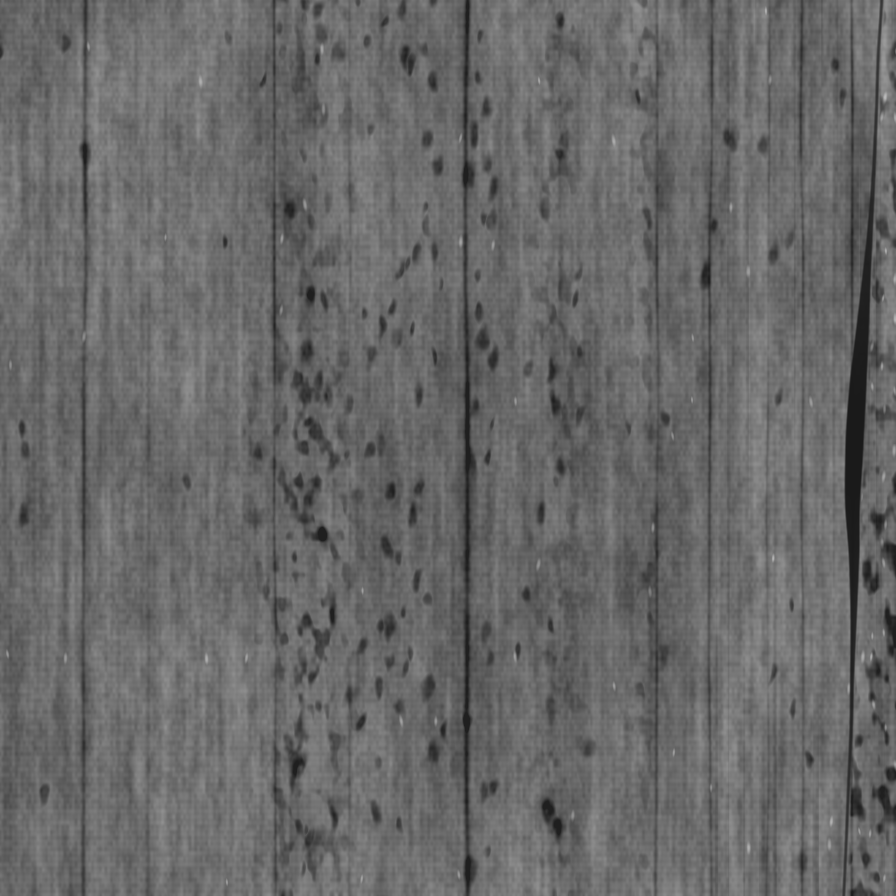
This texture is drawn by a WebGL 2 fragment shader. Its source:

```glsl
#version 300 es
precision highp float;
// Weathered grey boards with vertical grain, dark seams, mildew spots and a
// split near the right edge. Stretched value noise makes the grain; jittered
// cells scatter spots and flecks; gaussian profiles cut the seams.

#define BASE_TONE 0.424
#define MOTTLE 0.11
#define STREAKS 0.11
#define FINE_GRAIN 0.11
#define WEAVE 0.007
#define WEAVE_FREQ 150.0
#define MILDEW_DEPTH 0.15
#define SPOT_DEPTH 0.22
#define FLECK_GAIN 0.20
#define SPLIT_TONE 0.10

uniform vec2 u_resolution;
out vec4 fragColor;

// Each seam: position, half width, depth
const vec3 SEAMS[10] = vec3[10](
    vec3(0.094, 0.0024, 0.15), vec3(0.165, 0.0024, 0.04),
    vec3(0.307, 0.0018, 0.13), vec3(0.390, 0.0018, 0.05),
    vec3(0.521, 0.0028, 0.25), vec3(0.733, 0.0020, 0.13),
    vec3(0.793, 0.0018, 0.11), vec3(0.857, 0.0015, 0.06),
    vec3(0.895, 0.0018, 0.12), vec3(0.951, 0.0018, 0.15));

float hash(vec2 p) {
    return fract(sin(dot(p, vec2(127.1, 311.7))) * 43758.5453);
}

float noise(vec2 p) {
    vec2 i = floor(p), f = fract(p);
    f = f * f * (3.0 - 2.0 * f);
    return mix(mix(hash(i), hash(i + vec2(1, 0)), f.x),
               mix(hash(i + vec2(0, 1)), hash(i + vec2(1, 1)), f.x), f.y);
}

// Noise centred on zero
float grain(vec2 p, vec2 freq) {
    return noise(p * freq + freq.yx) - 0.5;
}

float band(float x, float centre, float width) {
    float d = (x - centre) / width;
    return exp(-d * d);
}

// Chance of a large spot at a given place, clustered along the boards
float spotChance(vec2 p) {
    float chance = 0.38 * band(p.x, 0.45, 0.045) + 0.6 * band(p.x, 0.543, 0.01)
                 + 0.32 * band(p.x, 0.345, 0.03) + 0.28 * band(p.x, 0.63, 0.02)
                 + 0.12 * band(p.x, 0.725, 0.02) + 0.02;
    return chance * (0.35 + 1.3 * noise(p * vec2(14.0, 7.0) + 3.0));
}

// Elongated soft spots, one candidate per cell
float darkSpots(vec2 p) {
    vec2 cells = vec2(48.0, 30.0);
    p += vec2(0.006, 0.012) * vec2(grain(p, vec2(110.0, 60.0)), grain(p, vec2(90.0, 50.0)));
    vec2 home = floor(p * cells);
    float cover = 0.0;
    for (int j = -1; j <= 1; j++)
    for (int i = -1; i <= 1; i++) {
        vec2 id = home + vec2(i, j);
        vec2 centre = (id + vec2(hash(id + 5.3), hash(id + 9.1))) / cells;
        vec2 size = vec2(0.0065, 0.014) * (0.55 + 0.6 * hash(id + 2.7));
        vec2 d = p - centre;
        d.x -= d.y * 0.3 * (hash(id + 4.4) - 0.3);
        float present = step(hash(id + 7.9), spotChance(centre));
        float strength = 0.6 + 0.4 * hash(id + 1.6);
        cover = max(cover, present * strength * smoothstep(1.25, 0.3, length(d / size)));
    }
    return cover;
}

// Small pale marks, kept inside their cells
float paleFlecks(vec2 p, vec2 cells, float chance) {
    vec2 id = floor(p * cells);
    vec2 centre = (id + 0.3 + 0.4 * vec2(hash(id + 21.0), hash(id + 32.0))) / cells;
    vec2 d = p - centre;
    d.x -= d.y * 0.4 * (hash(id + 14.0) - 0.5);
    vec2 size = vec2(0.003, 0.009) * (0.6 + 0.5 * hash(id + 17.0));
    return step(hash(id + 43.0), chance) * smoothstep(1.0, 0.1, length(d / size));
}

void main() {
    vec2 p = gl_FragCoord.xy / u_resolution;
    float drop = 1.0 - p.y;

    // Split: slanted right edge, widest around the middle height
    float halfWidth = 0.0014 + 0.0085 * band(drop, 0.48, 0.17);
    float splitRight = 0.985 - 0.043 * drop + 0.003 * grain(p, vec2(1.0, 16.0));
    float fromSplit = p.x - splitRight;
    float strip = smoothstep(0.0, 0.004, fromSplit);

    // Wood tone and grain
    float tone = BASE_TONE + 0.02 * band(p.x, 0.78, 0.12) + 0.012 * band(p.x, 0.2, 0.08);
    tone += MOTTLE * (0.6 * grain(p, vec2(7.0, 4.0)) + 0.5 * grain(p, vec2(24.0, 12.0)));
    tone += STREAKS * (0.5 * grain(p, vec2(34.0, 1.3)) + 0.7 * grain(p, vec2(110.0, 5.0))
                     + 0.6 * grain(p, vec2(190.0, 14.0)));
    tone += FINE_GRAIN * (0.7 * grain(p, vec2(150.0, 48.0)) + 0.6 * grain(p, vec2(330.0, 170.0)));
    tone += WEAVE * (sin(6.2832 * WEAVE_FREQ * p.x) + sin(6.2832 * WEAVE_FREQ * p.y));

    // Narrow dark lines crowding the right boards
    float lines = smoothstep(0.68, 0.95, noise(vec2(p.x * 230.0, p.y * 1.6)));
    tone -= 0.07 * lines * smoothstep(0.76, 0.84, p.x);

    // Dense mildew in bands, and large single spots
    float mildewBand = band(p.x, 0.345, 0.04) * smoothstep(0.295, 0.312, p.x)
                     + 0.65 * band(p.x, 0.62, 0.025) + 0.6 * band(p.x, 0.72, 0.018)
                     + 0.3 * band(p.x, 0.285, 0.015) + 0.15 + 1.2 * strip;
    vec2 leaning = p + vec2(p.y * 0.12, 0.0);
    float mildew = 0.7 * noise(leaning * vec2(105.0, 52.0)) + 0.3 * noise(p * vec2(200.0, 95.0));
    tone -= MILDEW_DEPTH * mildewBand * smoothstep(0.5, 0.78, mildew)
          * (0.5 + noise(p * vec2(12.0, 5.0)));
    tone -= SPOT_DEPTH * darkSpots(p);

    // Seams waver slightly and fade in and out
    for (int k = 0; k < 10; k++) {
        vec3 seam = SEAMS[k];
        float centre = seam.x + 0.004 * (noise(vec2(seam.x * 90.0, p.y * 7.0)) - 0.5);
        float fade = 0.45 + 0.9 * noise(vec2(seam.x * 70.0, p.y * 15.0));
        float profile = band(p.x, centre, seam.y) + 0.16 * band(p.x, centre, seam.y * 4.0);
        tone -= seam.z * fade * profile;
    }

    // Pale flecks, denser beside the split
    tone += FLECK_GAIN * paleFlecks(p, vec2(46.0, 28.0), 0.035);
    tone += FLECK_GAIN * strip * paleFlecks(p + 0.37, vec2(80.0, 40.0), 0.22);
    tone += 0.06 * band(fromSplit, 0.004, 0.003) * noise(vec2(3.0, p.y * 40.0));

    // Dark opening of the split
    float opening = smoothstep(0.0016, -0.0012, abs(fromSplit + halfWidth) - halfWidth);
    tone = mix(max(tone, 0.12), SPLIT_TONE, opening * (0.65 + 0.35 * band(drop, 0.5, 0.3)));

    fragColor = vec4(vec3(clamp(tone, 0.0, 1.0)), 1.0);
}
```
